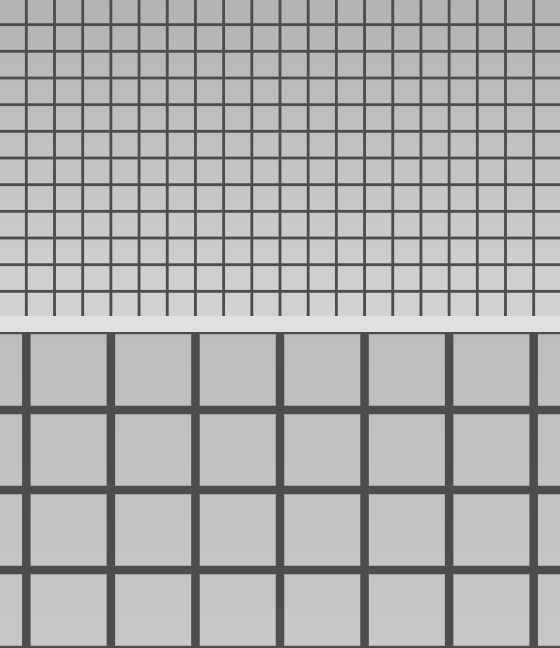
Top: the whole. Bottom: its middle third, enlarged.
A Shadertoy shader for this pattern:

```glsl
// Lengths are fractions of the canvas height
const vec2 CELL_SIZE = vec2(0.0892, 0.0844);
const float LINE_WIDTH = 0.0090;
const vec3 TILE_BOTTOM = vec3(0.825);
const vec3 TILE_TOP = vec3(0.700);
const vec3 LINE_COLOR = vec3(0.302, 0.302, 0.304);
const vec3 EDGE_TINT = vec3(-0.004, -0.004, 0.024);

// Distance to the nearest line of a grid with a crossing at the origin
float gridDistance(vec2 p, vec2 cell) {
    vec2 d = abs(fract(p / cell + 0.5) - 0.5) * cell;
    return min(d.x, d.y);
}

void mainImage(out vec4 fragColor, in vec2 fragCoord) {
    vec2 p = (fragCoord - 0.5 * iResolution.xy) / iResolution.y;
    float pixel = 1.0 / iResolution.y;

    // Tiles share one vertical gradient
    vec3 tile = mix(TILE_BOTTOM, TILE_TOP, fragCoord.y / iResolution.y);

    // Antialiased line coverage
    float edge = gridDistance(p, CELL_SIZE) - 0.5 * LINE_WIDTH;
    float coverage = clamp(0.5 - edge / pixel, 0.0, 1.0);

    // Cool fringe where line and tile blend
    float fringe = 4.0 * coverage * (1.0 - coverage);
    vec3 color = mix(tile, LINE_COLOR, coverage) + EDGE_TINT * fringe;

    fragColor = vec4(color, 1.0);
}
```
